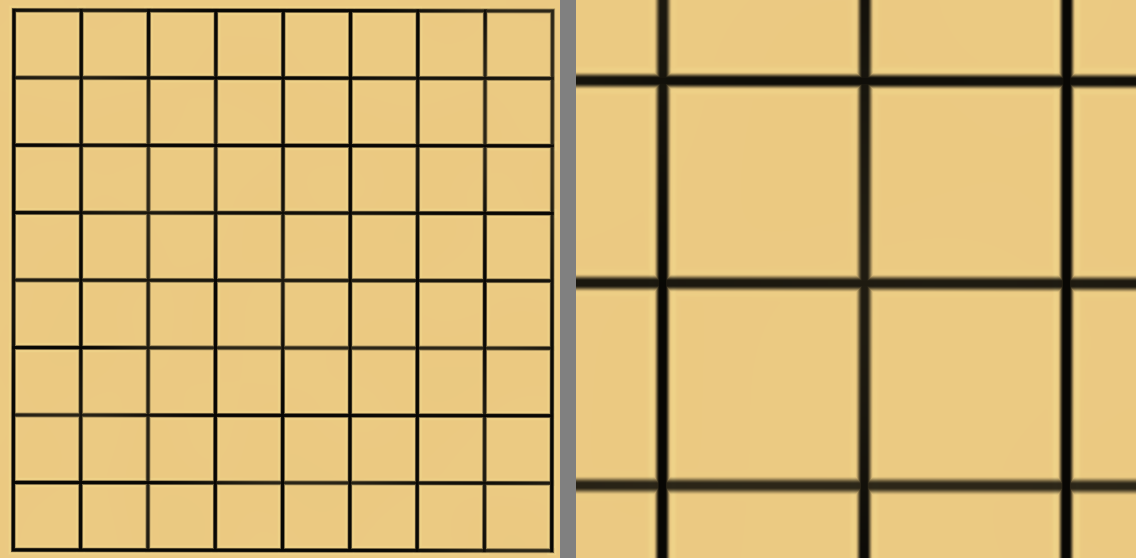
Left: the whole. Right: its middle third, enlarged.
This pattern is drawn by a WebGL 1 fragment shader. Its source:

```glsl
precision highp float;
// Square board of eight by eight cells ruled in soft black ink on tan.

uniform vec2 u_resolution;

#define CELLS 8.0
#define CENTER vec2(0.5051, 0.4974)
#define CELL_SIZE vec2(0.1202, 0.1209)
#define TILT 0.0014
#define HALF_WIDTH 0.0285
#define SOFTNESS 0.0145
#define WEAR 0.16
#define HALO 0.32
#define TAN vec3(0.921, 0.790, 0.508)
#define INK vec3(0.030, 0.028, 0.016)
#define GLOW vec3(0.965, 0.900, 0.590)

vec2 hashGradient(vec2 cell) {
  float angle = 6.2832 * fract(sin(dot(cell, vec2(127.1, 311.7))) * 4375.85);
  return vec2(cos(angle), sin(angle));
}

float gradientNoise(vec2 p) {
  vec2 i = floor(p);
  vec2 f = p - i;
  vec2 u = f * f * f * (f * (f * 6.0 - 15.0) + 10.0);
  float a = dot(hashGradient(i), f);
  float b = dot(hashGradient(i + vec2(1.0, 0.0)), f - vec2(1.0, 0.0));
  float c = dot(hashGradient(i + vec2(0.0, 1.0)), f - vec2(0.0, 1.0));
  float d = dot(hashGradient(i + vec2(1.0, 1.0)), f - vec2(1.0, 1.0));
  return mix(mix(a, b, u.x), mix(c, d, u.x), u.y);
}

// Ink coverage in x, pale halo in y, for the nearest line of one direction.
vec2 ruledLine(float across, float along, float pixel, float seed) {
  float index = clamp(floor(across + 0.5), 0.0, CELLS);
  float overrun = abs(along - 0.5 * CELLS) - 0.5 * CELLS;
  float dist = max(abs(across - index), overrun);

  // Slow changes in sharpness along each line
  float wear = gradientNoise(vec2(along * 0.27 + seed, index * 1.37 + seed));
  wear = smoothstep(-0.15, 0.5, wear);
  float soft = max(SOFTNESS * (1.0 + 0.35 * wear), 0.6 * pixel);
  float ink = 1.0 - smoothstep(HALF_WIDTH - soft, HALF_WIDTH + soft, dist);

  float offset = (dist - HALF_WIDTH - 0.026) / 0.014;
  float halo = exp(-offset * offset) * (1.0 - wear);
  return vec2(ink * (1.0 - WEAR * wear), halo);
}

void main() {
  // Slightly turned grid coordinates, one unit per cell
  vec2 p = gl_FragCoord.xy / u_resolution - CENTER;
  p += TILT * vec2(-p.y, p.x);
  vec2 grid = p / CELL_SIZE + 0.5 * CELLS;
  vec2 pixel = 1.0 / (u_resolution * CELL_SIZE);

  vec2 vertical = ruledLine(grid.x, grid.y, pixel.x, 3.7);
  vec2 horizontal = ruledLine(grid.y, grid.x, pixel.y, 11.3);
  vec2 lines = max(vertical, horizontal);

  // Faint tonal drift in the ground, then halo and ink
  vec3 color = TAN * (1.0 + 0.004 * gradientNoise(grid * 0.6));
  color = mix(color, GLOW, HALO * lines.y);
  color = mix(color, INK, lines.x);
  gl_FragColor = vec4(color, 1.0);
}
```
